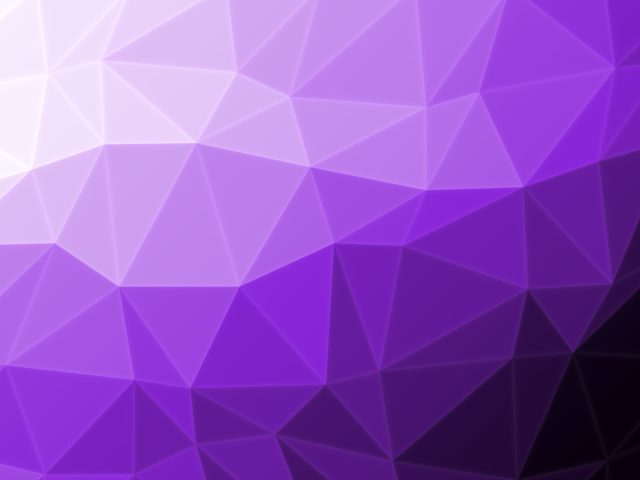
This background is drawn by a Shadertoy shader. Its source:

```glsl
// Faceted low-poly backdrop running from white (upper left) through violet to black (lower right).
// A square lattice is bent by one cosine wave per row and axis, each cell is split into two facets,
// and each facet takes its tone from a linear ramp belonging to its row band.

const float ASPECT = 4.0 / 3.0;           // design proportions of the canvas
const float CELL = 0.197;                 // lattice spacing, in canvas heights
const vec2 ORIGIN = vec2(0.078, 0.167);   // lattice node (0,0), measured from the upper left
const int LAST_ROW = 4;
const float TONE_JITTER = 0.14;
const float SHEEN = 0.14;                 // tone drift inside one facet
const float RIM_LIGHT = 0.045;
const float RIM_WIDTH = 0.022;            // in cells

// Bend of each lattice row: mean shift, amplitude, frequency, peak column
const vec4 BEND_X[5] = vec4[5](
    vec4(-0.11, 0.22, 3.14, 0.0),
    vec4(-0.09, 0.25, 1.05, 4.6),
    vec4( 0.05, 0.19, 2.20, 2.5),
    vec4(-0.17, 0.22, 2.90, 3.0),
    vec4(-0.19, 0.30, 1.25, 5.4));
const vec4 BEND_Y[5] = vec4[5](
    vec4( 0.04, 0.25, 1.10, 3.9),
    vec4(-0.09, 0.28, 1.10, 4.4),
    vec4(-0.04, 0.32, 1.60, 1.5),
    vec4( 0.07, 0.19, 0.85, 2.2),
    vec4(-0.02, 0.25, 1.40, 0.5));

// Tone at the left side and its rise across the canvas, per band
const vec2 BAND_TONE[5] = vec2[5](
    vec2(0.25, 4.0), vec2(1.3, 3.9), vec2(2.9, 2.8), vec2(3.75, 2.4), vec2(3.8, 2.5));

// Tone ramp from light to dark
const vec3 RAMP[7] = vec3[7](
    vec3(0.98, 0.96, 1.00), vec3(0.93, 0.85, 0.98), vec3(0.81, 0.63, 0.94),
    vec3(0.70, 0.42, 0.91), vec3(0.53, 0.14, 0.84), vec3(0.33, 0.09, 0.51),
    vec3(0.03, 0.00, 0.05));

float hash(vec2 p) {
    return fract(sin(dot(p, vec2(41.3, 289.1))) * 4375.85);
}

float cross2(vec2 a, vec2 b) { return a.x * b.y - a.y * b.x; }

float wave(vec4 bend, float column) {
    return bend.x + bend.y * cos(bend.z * (column - bend.w));
}

// Bent position of a lattice node, in cells
vec2 node(ivec2 id) {
    vec2 position = vec2(id);
    if (id.y < 0 || id.y > LAST_ROW) return position;
    return position + vec2(wave(BEND_X[id.y], position.x), wave(BEND_Y[id.y], position.x));
}

// True when the cell is split from upper left to lower right
bool fallingSplit(ivec2 id) {
    bool lowerMiddle = id.y >= 2 && id.x >= 1 && id.x <= 3;
    bool upperLeft = id.y == 0 && id.x < 2;
    bool rightSide = id.x == 5 && id.y != 0 && id.y < 3;
    return lowerMiddle || upperLeft || rightSide;
}

float lineDistance(vec2 p, vec2 a, vec2 b) {
    return cross2(b - a, p - a) / length(b - a);
}

// Distance to the nearest side, positive inside
float facetDistance(vec2 p, vec2 a, vec2 b, vec2 c) {
    float turn = sign(cross2(b - a, c - a));
    return min(turn * lineDistance(p, a, b),
           min(turn * lineDistance(p, b, c), turn * lineDistance(p, c, a)));
}

vec3 rampColor(float tone) {
    tone = clamp(tone, 0.0, 5.999);
    int stop = int(tone);
    return mix(RAMP[stop], RAMP[stop + 1], fract(tone));
}

// Facet colour, weighted by its coverage of the pixel
vec4 facet(vec2 p, vec2 a, vec2 b, vec2 c, int row, float shade, float pixel) {
    float inside = facetDistance(p, a, b, c);
    float coverage = clamp(0.5 + inside / pixel, 0.0, 1.0);
    vec2 center = (a + b + c) / 3.0;
    vec2 band = BAND_TONE[clamp(row, 0, LAST_ROW)];
    float across = (ORIGIN.x + CELL * center.x) / ASPECT;
    float tone = band.x + band.y * across + shade;
    tone += TONE_JITTER * (hash(floor(center * 16.0)) - 0.5);
    tone += SHEEN * dot(p - center, vec2(0.5));
    vec3 color = rampColor(tone) + RIM_LIGHT * exp(-max(inside, 0.0) / RIM_WIDTH);
    return vec4(color, 1.0) * coverage;
}

void mainImage(out vec4 fragColor, in vec2 fragCoord) {
    vec2 uv = fragCoord / iResolution.xy;
    vec2 p = (vec2(uv.x * ASPECT, 1.0 - uv.y) - ORIGIN) / CELL;
    float pixel = 1.2 / (iResolution.y * CELL);
    ivec2 home = ivec2(floor(p));
    vec4 sum = vec4(0.0);

    // Gather both facets of every nearby cell
    for (int y = -1; y <= 1; y++)
    for (int x = -1; x <= 1; x++) {
        ivec2 id = home + ivec2(x, y);
        vec2 a = node(id), b = node(id + ivec2(1, 0));
        vec2 c = node(id + ivec2(0, 1)), d = node(id + ivec2(1, 1));
        bool falling = fallingSplit(id);
        float shade = id.y < 1 ? 0.04 : (falling ? 0.2 : 0.12);
        sum += facet(p, a, b, falling ? d : c, id.y, -shade, pixel);
        sum += facet(p, c, d, falling ? a : b, id.y, shade, pixel);
    }
    fragColor = vec4(clamp(sum.rgb / max(sum.a, 0.0001), 0.0, 1.0), 1.0);
}
```
